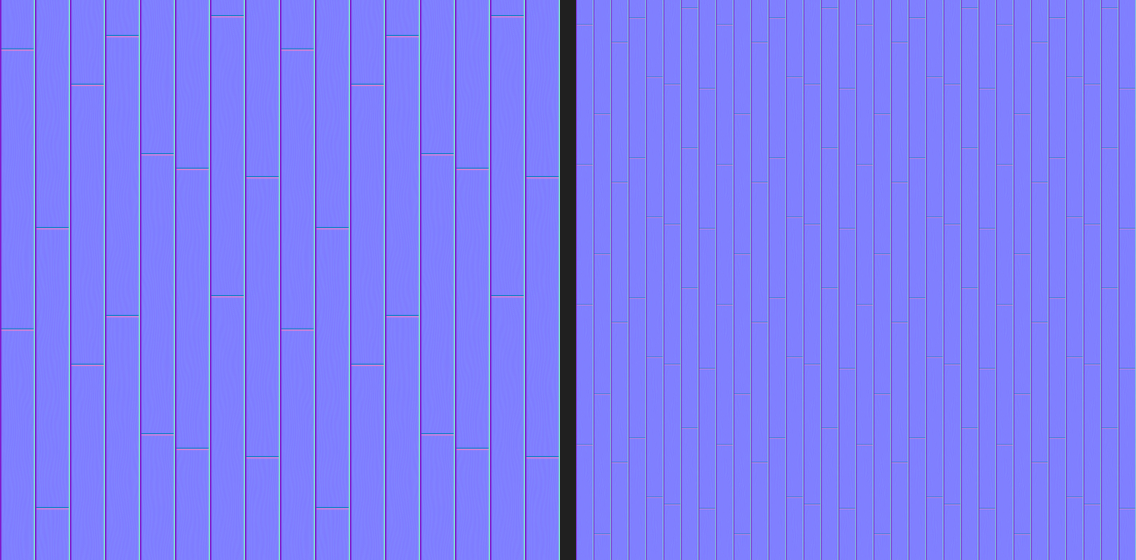
Left, the tile; right, the same tile 2 across and 2 down.
Reproduce this texture map procedurally as a Shadertoy shader.

```glsl
// Tangent-space normal map of long, staggered floor planks with bevelled seams.
// Each plank column has its own joint height; seams are box-filtered bands,
// and the faint wood grain comes from rings bent by wrapping gradient noise.

const float TAU = 6.2831853;
const float COLUMNS = 16.0;       // planks across the canvas
const float ROWS = 2.0;           // plank lengths down the canvas
const float STAGGER_PERIOD = 8.0; // columns before the joint layout repeats
const float UNIT = 1.0 / 512.0;   // base thickness for seams, in canvas widths

// Joint height in each column, as a fraction of one plank length
const float JOINTS[8] = float[8](0.823, 0.185, 0.697, 0.871,
                                 0.449, 0.397, 0.942, 0.367);

float hash(vec2 p) {
    vec3 q = fract(vec3(p.xyx) * 0.1031);
    q += dot(q, q.yzx + 33.33);
    return fract((q.x + q.y) * q.z);
}

// Dot product of a lattice gradient with the offset from its corner
float cornerGradient(vec2 cell, vec2 offset, vec2 period) {
    float angle = TAU * hash(mod(cell, period));
    return dot(vec2(cos(angle), sin(angle)), offset);
}

// Gradient noise that wraps after a whole number of cells
float wrappedNoise(vec2 p, vec2 period) {
    vec2 cell = floor(p);
    vec2 f = p - cell;
    vec2 blend = f * f * f * (f * (f * 6.0 - 15.0) + 10.0);
    vec2 e = vec2(1.0, 0.0);
    float low = mix(cornerGradient(cell, f, period),
                    cornerGradient(cell + e.xy, f - e.xy, period), blend.x);
    float high = mix(cornerGradient(cell + e.yx, f - e.yx, period),
                     cornerGradient(cell + e.xx, f - e.xx, period), blend.x);
    return mix(low, high, blend.y);
}

// Share of a pixel centred at d that lies between lo and hi
float bandCoverage(float d, float lo, float hi, float pixel) {
    float overlap = min(d + 0.5 * pixel, hi) - max(d - 0.5 * pixel, lo);
    return clamp(overlap / pixel, 0.0, 1.0);
}

// Signed distance to the nearest whole number
float nearestEdge(float x) {
    return fract(x + 0.5) - 0.5;
}

vec3 encodeNormal(vec2 slope) {
    return normalize(vec3(slope, 1.0)) * 0.5 + 0.5;
}

// Slope of the grain on one plank; plankUV runs from 0 to 1 on both axes
vec2 grainSlope(vec2 plankUV, float column) {
    vec2 p = vec2(plankUV.x + column, plankUV.y);
    float warp = wrappedNoise(p * vec2(2.0, 6.0), vec2(2.0 * STAGGER_PERIOD, 6.0));
    float fibre = wrappedNoise(p * vec2(16.0, 12.0), vec2(16.0 * STAGGER_PERIOD, 12.0));
    float rings = cos(TAU * (plankUV.x * 11.0 + warp * 2.5));
    float strength = mix(0.010, 0.024, hash(vec2(column, 7.0)));
    return vec2(0.2 * fibre, rings + fibre) * strength;
}

void mainImage(out vec4 fragColor, in vec2 fragCoord) {
    vec2 pixel = 1.0 / iResolution.xy;
    vec2 p = fragCoord * pixel * vec2(COLUMNS, ROWS);

    // Plank layout
    float column = mod(floor(p.x), STAGGER_PERIOD);
    float along = p.y - JOINTS[int(column)];
    float seamX = nearestEdge(p.x) / COLUMNS;
    float jointY = nearestEdge(along) / ROWS;

    // Plank face
    vec3 color = encodeNormal(grainSlope(fract(vec2(p.x, along)), column));

    // End joints: upper and lower bevel
    float jointWidth = 1.15 * UNIT;
    color = mix(color, encodeNormal(vec2(-1.35, 0.0)),
                bandCoverage(jointY, 0.0, jointWidth, pixel.y));
    color = mix(color, encodeNormal(vec2(1.1, 0.0)),
                bandCoverage(jointY, -jointWidth, 0.0, pixel.y));

    // Long seams: right and left bevel
    color = mix(color, encodeNormal(vec2(0.0, -1.45)),
                bandCoverage(seamX, 0.0, 1.3 * UNIT, pixel.x));
    color = mix(color, encodeNormal(vec2(0.0, 1.22)),
                bandCoverage(seamX, -1.2 * UNIT, 0.0, pixel.x));

    fragColor = vec4(color, 1.0);
}
```
